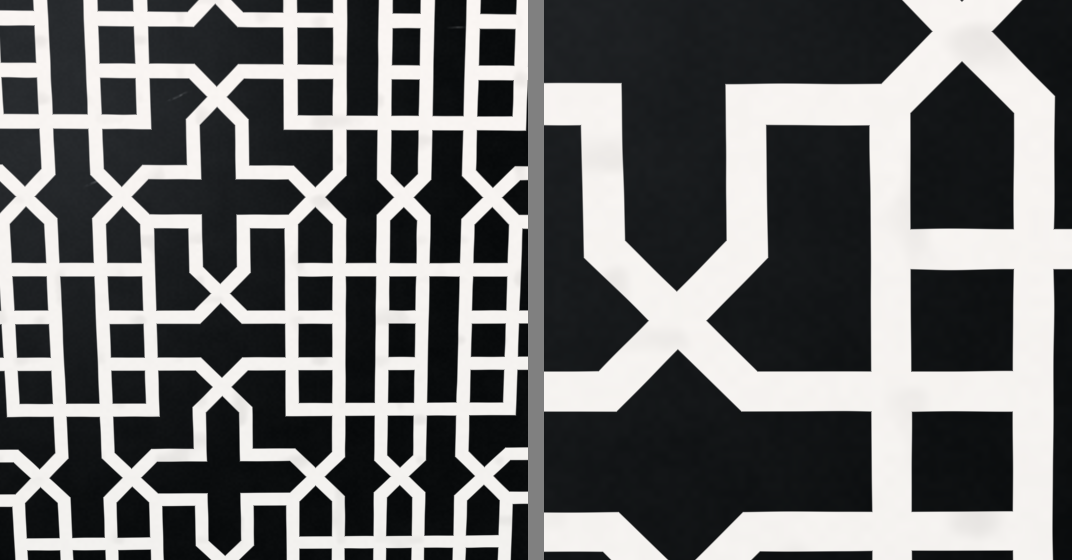
Left, the full canvas; right, a detail of the centre.
A Shadertoy shader for this pattern:

```glsl
// Ivory fretwork on black: crosses linked by X knots and ladder panels, seen in slight perspective.
// Each point is folded into one quarter of a cross, where mitred bands are built from max/min
// of half-planes; a soft sheen, faint smudges and a few scuffs finish the surface.

float hash(vec2 p) {
    return fract(sin(dot(p, vec2(127.1, 311.7))) * 43758.5453);
}

float noise(vec2 p) {
    vec2 i = floor(p), f = fract(p);
    f = f * f * (3.0 - 2.0 * f);
    return mix(mix(hash(i), hash(i + vec2(1, 0)), f.x),
               mix(hash(i + vec2(0, 1)), hash(i + vec2(1, 1)), f.x), f.y);
}

// Signed distance to the bands; one unit is a twelfth of the vertical period
float fretwork(vec2 g, float halfWidth) {
    // Wide and narrow panels alternate between the columns of crosses
    g.x = mod(g.x + 12.0, 27.34) - 12.0;
    float panel = g.x > 0.0 ? 7.67 : 6.0;
    float x = panel - abs(panel - abs(g.x));
    float side = mod(g.y + 6.0, 12.0) - 6.0;
    float y = abs(side);

    // Cross outline, running into the knots on both axes
    float band = abs(max(min(x, y) - 1.0, (x + y - 4.0) * 0.7071));

    // Outer uprights, bent into the side knots
    band = min(band, abs(max(x - 5.0, (x - y - 4.0) * 0.7071)));
    band = min(band, abs(max(6.83 - x, (7.67 - x - y) * 0.7071)));
    float d = band - halfWidth;

    // Rails bent into the upper and lower knots, and rungs of the middle ladder
    float rail = abs(max(y - 5.0, (y - x - 4.0) * 0.7071)) - halfWidth;
    d = min(d, max(rail, x - 5.0));
    d = min(d, max(abs(y - 5.0) - halfWidth, 6.83 - x));

    // Long rail through the panels
    d = min(d, max(abs(y - 3.0) - halfWidth, 3.0 - halfWidth - x));

    // Inner upright: reaches the cross only on its lower side
    float start = side < 0.0 ? 1.0 : 3.0 - halfWidth;
    return min(d, max(abs(x - 3.0) - halfWidth, start - y));
}

// Short pale scratches, thinly scattered
float scuffs(vec2 uv) {
    vec2 cell = floor(uv * 8.0);
    vec2 p = fract(uv * 8.0) - 0.3 - 0.4 * vec2(hash(cell), hash(cell + 7.3));
    float angle = 0.8 * hash(cell + 3.1);
    p = mat2(cos(angle), -sin(angle), sin(angle), cos(angle)) * p;
    float streak = smoothstep(0.03, 0.0, abs(p.y)) * smoothstep(0.2, 0.05, abs(p.x));
    return streak * step(0.87, hash(cell + 19.7)) * noise(uv * 170.0);
}

void mainImage(out vec4 fragColor, in vec2 fragCoord) {
    vec2 uv = fragCoord / iResolution.y;

    // Perspective: the panel shrinks gently toward the bottom
    vec2 p = uv - vec2(0.573, 0.5);
    vec2 plane = p / (1.0 + 0.1 * p.y);
    plane.y *= 1.0 + 0.015 * p.x;
    vec2 g = plane / 0.0425 + vec2(4.23, -3.43);

    // Hand-cut edges waver very slightly
    float d = fretwork(g, 0.285) + 0.02 * (noise(g * 1.3) - 0.5);
    float pixel = 1.0 / (0.0425 * iResolution.y);
    float paint = smoothstep(pixel, -pixel, d);

    // Dark ground with sheen from the upper left
    float sheen = smoothstep(0.95, 0.1, length((uv - vec2(0.0, 0.95)) * vec2(1.0, 0.9)));
    vec3 ground = mix(vec3(0.035, 0.043, 0.047), vec3(0.155, 0.166, 0.178), sheen);
    ground += 0.012 * (noise(uv * 35.0) - 0.5) + 0.012 * (noise(uv * 220.0) - 0.5);
    ground += 0.16 * scuffs(uv);

    // Ivory bands, a little cooler at lower left, with faint smudges
    vec3 ivory = mix(vec3(0.955, 0.95, 0.94), vec3(0.985, 0.968, 0.957), uv.y);
    ivory -= 0.05 * smoothstep(0.72, 1.0, noise(uv * 28.0));
    ivory -= 0.01 * noise(uv * 150.0);

    fragColor = vec4(mix(ground, ivory, paint), 1.0);
}
```
